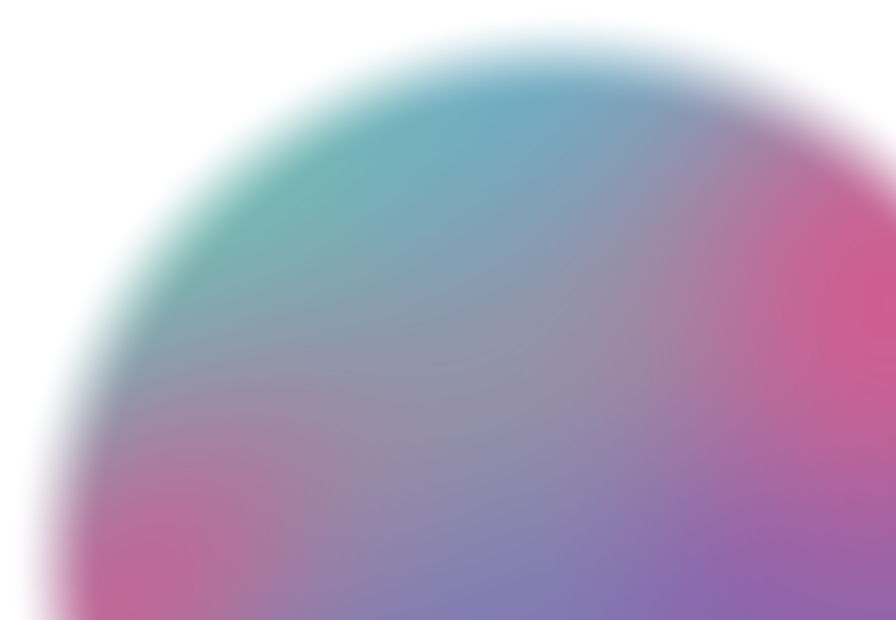
This background is drawn by a WebGL 2 fragment shader. Its source:

```glsl
#version 300 es
precision highp float;
// A large soft-edged disc on white, cropped by the right and lower edges.
// Its fill is a tilted violet-grey-teal gradient with two elliptical pink
// glows; a wide smoothstep on the disc distance gives the blurred rim.

uniform vec2 u_resolution;
out vec4 fragColor;

// Lengths are in canvas heights, origin at the lower left.
const vec2  DISC_CENTER = vec2(0.906, 0.094);
const float DISC_RADIUS = 0.816;
const float RIM_BLUR    = 0.075;

const float TILT       = 0.35;   // how far the gradient drops toward the left
const float TILT_PIVOT = 0.85;

const vec2  ROSE_CENTER = vec2(1.43, 0.51);
const vec2  ROSE_SIZE   = vec2(0.325, 0.40);
const vec2  MAUVE_CENTER = vec2(0.20, 0.03);
const vec2  MAUVE_SIZE   = vec2(0.36, 0.22);
const float MAUVE_ANGLE  = 0.785;

const vec3 PAPER  = vec3(1.0);
const vec3 GREEN  = vec3(0.46, 0.73, 0.70);
const vec3 SKY    = vec3(0.44, 0.68, 0.765);
const vec3 GREY   = vec3(0.573, 0.58, 0.659);
const vec3 VIOLET = vec3(0.50, 0.478, 0.70);
const vec3 PURPLE = vec3(0.52, 0.40, 0.69);
const vec3 ROSE   = vec3(0.81, 0.367, 0.572);
const vec3 MAUVE  = vec3(0.745, 0.41, 0.59);

// Elliptical Gaussian falloff, one at its centre.
float glow(vec2 p, vec2 center, vec2 size, float angle) {
    float c = cos(angle), s = sin(angle);
    vec2 d = p - center;
    vec2 q = vec2(c * d.x + s * d.y, c * d.y - s * d.x) / size;
    return exp(-dot(q, q));
}

// Tilted gradient whose end colours also drift from left to right.
vec3 baseGradient(vec2 p) {
    float t = p.y - TILT * (p.x - TILT_PIVOT);
    vec3 low  = mix(VIOLET, PURPLE, smoothstep(0.85, 1.25, p.x));
    vec3 high = mix(GREEN, SKY, smoothstep(0.30, 0.90, p.x));
    vec3 color = mix(low, GREY, smoothstep(-0.08, 0.46, t));
    return mix(color, high, smoothstep(0.36, 0.90, t));
}

void main() {
    vec2 p = gl_FragCoord.xy / u_resolution.y;

    // Disc fill
    vec3 color = baseGradient(p);
    color = mix(color, MAUVE, glow(p, MAUVE_CENTER, MAUVE_SIZE, MAUVE_ANGLE));
    color = mix(color, ROSE, glow(p, ROSE_CENTER, ROSE_SIZE, 0.0));

    // Blurred rim over the paper
    float edge = length(p - DISC_CENTER) - DISC_RADIUS;
    float cover = 1.0 - smoothstep(-RIM_BLUR, RIM_BLUR, edge);
    fragColor = vec4(mix(PAPER, color, cover), 1.0);
}
```
